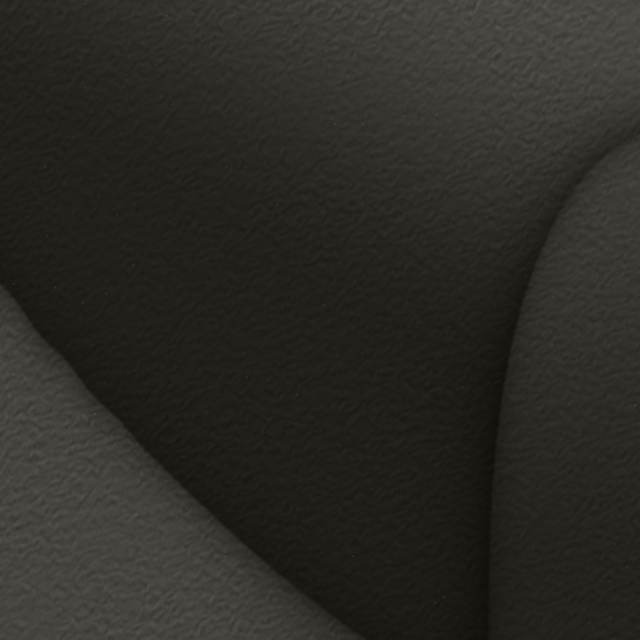
Write a three.js fragment shader that draws this texture.

```glsl
varying vec2 vUv;

#define GRAIN_SCALE 165.0
#define GRAIN_DEPTH 0.20
#define SPECK_CELLS 64.0
#define EDGE_SOFTNESS 0.0035
#define WARM_TINT vec3(0.0, 0.013, 0.026)
#define ROLL_CENTER_X 1.05
#define ROLL_SIZE vec2(0.287, 0.80)
#define ROLL_POWER 2.6

float hash(vec2 p) {
  vec3 q = fract(vec3(p.xyx) * 0.1031);
  q += dot(q, q.yzx + 33.33);
  return fract((q.x + q.y) * q.z);
}

float valueNoise(vec2 p) {
  vec2 cell = floor(p);
  vec2 f = fract(p);
  f = f * f * (3.0 - 2.0 * f);
  float low = mix(hash(cell), hash(cell + vec2(1.0, 0.0)), f.x);
  float high = mix(hash(cell + vec2(0.0, 1.0)), hash(cell + 1.0), f.x);
  return mix(low, high, f.y);
}

// Signed distance to the lower left fold, negative inside
float leftFold(vec2 p) {
  float ripple = 0.004 * sin(p.x * 75.0) * (1.0 - smoothstep(0.12, 0.28, p.x));
  float edge = 0.557 - 1.25 * p.x + 0.485 * p.x * p.x + ripple;
  float slope = 0.97 * p.x - 1.25;
  return (p.y - edge) / sqrt(1.0 + slope * slope);
}

// Approximate distance to the rounded right roll, negative inside
float rightRoll(vec2 p) {
  vec2 q = vec2(ROLL_CENTER_X - p.x, max(p.y, 0.0)) / ROLL_SIZE;
  float field = q.x * q.x + pow(q.y, ROLL_POWER) - 1.0;
  vec2 slope = vec2(2.0 * q.x, ROLL_POWER * pow(q.y, ROLL_POWER - 1.0)) / ROLL_SIZE;
  return field / max(length(slope), 0.5);
}

float inside(float d) {
  return 1.0 - smoothstep(-EDGE_SOFTNESS, EDGE_SOFTNESS, d);
}

float falloff(float d, float width) {
  return exp(-abs(d) / width);
}

// Pebbled nap, lit from the upper left
float nap(vec2 p) {
  vec2 q = mat2(0.8, 0.6, -0.6, 0.8) * p * GRAIN_SCALE;
  q += 1.2 * valueNoise(q * 0.35);
  q.y *= 0.75;
  float relief = valueNoise(q) - valueNoise(q + vec2(0.55, -0.5));
  float fiber = valueNoise(q * 2.1 + 17.0) - 0.5;
  return relief + 0.35 * fiber;
}

// Sparse pale fibers
float specks(vec2 p) {
  vec2 q = p * SPECK_CELLS;
  vec2 cell = floor(q);
  vec2 offset = 0.25 + 0.5 * vec2(hash(cell + 7.0), hash(cell + 31.0));
  float dotMask = 1.0 - smoothstep(0.04, 0.16, length(fract(q) - offset));
  return dotMask * step(0.988, hash(cell + 53.0));
}

void main() {
  vec2 p = vUv;
  float left = leftFold(p);
  float right = rightRoll(p);

  // Main cloth, brightening toward the upper right
  float light = smoothstep(0.75, 1.4, dot(p, vec2(0.55, 0.9)));
  float tone = mix(0.128, 0.142, p.y) + 0.155 * light;
  tone *= 1.0 - 0.42 * falloff(right, 0.045);
  tone *= 1.0 - 0.22 * falloff(left, 0.06);

  // Raised folds with darkened rims
  float leftTone = 0.278 - 0.095 * falloff(left, 0.028);
  leftTone -= 0.035 * smoothstep(0.28, 0.55, p.x);
  float rightTone = mix(0.142, 0.262, smoothstep(0.05, 0.9, p.y));
  rightTone *= 1.0 - 0.24 * falloff(right, 0.022);
  tone = mix(tone, leftTone, inside(left));
  tone = mix(tone, rightTone, inside(right));

  // Surface detail
  float patches = 0.75 + 0.5 * valueNoise(p * 6.0);
  tone *= 1.0 + GRAIN_DEPTH * patches * nap(p);
  tone += 0.06 * specks(p);

  gl_FragColor = vec4(max(vec3(tone) - WARM_TINT, 0.0), 1.0);
}
```
